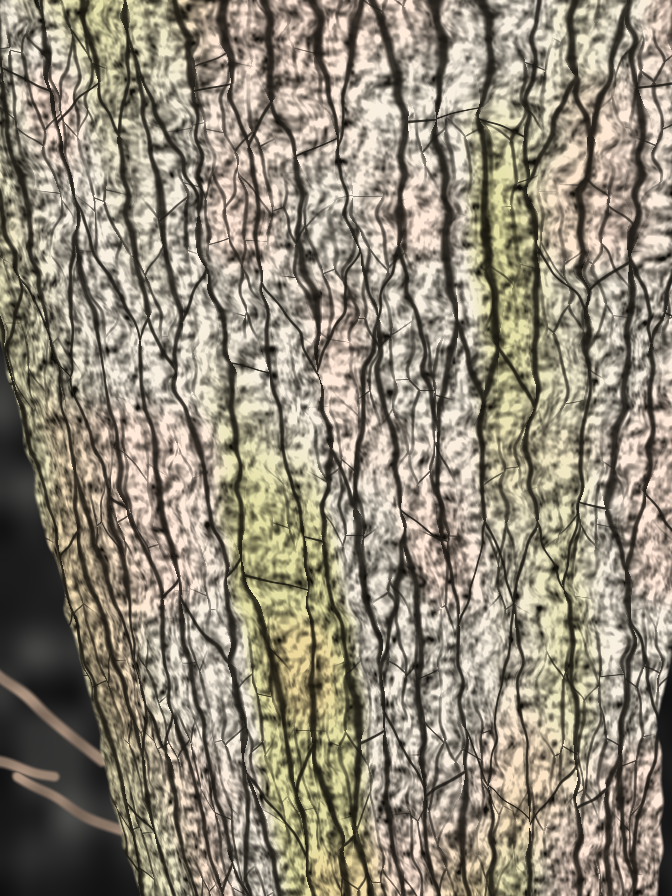
Reproduce this texture procedurally as a WebGL 1 fragment shader.

```glsl
precision highp float;
// Rough tree bark on a trunk that tapers toward a dark, blurred background.
// Stretched Voronoi borders form the fissures, layered value noise the grain,
// and a tone ramp with moss and rose tints gives the colour.

uniform vec2 u_resolution;

#define DARK vec3(0.12, 0.11, 0.09)
#define PALE vec3(0.87, 0.84, 0.785)
#define MOSS vec3(0.90, 0.92, 0.66)
#define ROSE vec3(1.04, 0.97, 0.96)
#define TWIG vec3(0.62, 0.53, 0.46)
#define PLATES vec2(21.0, 3.8)
#define FLAKES vec2(43.0, 13.0)
#define GRAIN vec2(88.0, 66.0)
#define BASE_TONE 0.84
#define GRAIN_CONTRAST 1.3
#define RELIEF 1.0

float hash(vec2 p) {
  return fract(sin(dot(p, vec2(127.1, 311.7))) * 43758.5453);
}

float noise(vec2 p) {
  vec2 i = floor(p), f = fract(p);
  f = f * f * (3.0 - 2.0 * f);
  return mix(mix(hash(i), hash(i + vec2(1.0, 0.0)), f.x),
             mix(hash(i + vec2(0.0, 1.0)), hash(i + 1.0), f.x), f.y);
}

float grain(vec2 p) {
  return 0.5 * noise(p) + 0.3 * noise(p * 2.1 + 7.3) + 0.2 * noise(p * 3.7 + 3.1);
}

// Distance to the nearest plate border; borders running across count as thinner.
float fissureDistance(vec2 p, vec2 scale) {
  vec2 q = p * scale, cell = floor(q), f = fract(q);
  vec2 near = vec2(4.0), next = vec2(5.0);
  for (int j = -1; j <= 1; j++) {
    for (int i = -1; i <= 1; i++) {
      vec2 o = vec2(float(i), float(j)), id = cell + o;
      vec2 r = o + 0.1 + 0.8 * vec2(hash(id), hash(id + 57.3)) - f;
      if (dot(r, r) < dot(near, near)) {
        next = near;
        near = r;
      } else if (dot(r, r) < dot(next, next)) {
        next = r;
      }
    }
  }
  vec2 gap = next - near;
  float span = max(length(gap), 0.001);
  vec2 normal = gap / span;
  float d = 0.5 * (dot(next, next) - dot(near, near)) / span;
  return d / length(normal * scale) / mix(0.3, 1.0, abs(normal.x));
}

// Trunk surface coordinates: columns fan out upward and crowd at the left rim.
vec2 barkCoords(vec2 p) {
  float left = 0.154 - 0.25 * p.y, right = 0.74 + 0.06 * p.y;
  float u = (p.x - left) / (right - left);
  vec2 b = vec2(0.75 * u - 0.06 * exp(-8.0 * max(u, 0.0)), p.y);
  b.x += 0.016 * (noise(b * 14.0) - 0.5) + 0.009 * (noise(b * vec2(40.0, 46.0)) - 0.5);
  return b + 2.0;
}

vec3 barkColor(vec2 p) {
  vec2 b = barkCoords(p);

  // Grain lit from the upper left
  vec2 g = b * GRAIN;
  float height = grain(g);
  float relief = height - grain(g + vec2(-0.35, 0.4));
  float broad = noise(b * vec2(7.0, 4.0)) + noise(b * vec2(24.0, 11.0)) - 1.0;
  float tone = BASE_TONE + GRAIN_CONTRAST * (height - 0.5) + RELIEF * relief + 0.2 * broad;

  // Deep fissures with soft shoulders, then fine cracks between flakes
  float d = fissureDistance(b, PLATES);
  float width = mix(0.0012, 0.0056, noise(b * vec2(18.0, 7.0)));
  tone -= 0.3 * exp(-d / 0.009);
  tone *= 1.0 - 0.88 * (1.0 - smoothstep(0.35 * width, 1.4 * width + 0.001, d));
  float fine = fissureDistance(b + 0.37, FLAKES);
  float fineStrength = 0.75 * smoothstep(0.3, 0.8, noise(b * vec2(30.0, 12.0) + 9.0));
  tone *= 1.0 - fineStrength * (1.0 - smoothstep(0.0005, 0.0035, fine));

  // Shaded rim, tone ramp and tints
  tone *= mix(0.78, 1.0, smoothstep(0.0, 0.07, p.x - 0.154 + 0.25 * p.y));
  vec3 color = mix(DARK, PALE, clamp(tone, -0.08, 1.14));
  float moss = smoothstep(0.5, 0.9, noise(b * vec2(13.0, 2.2) + 4.0));
  moss = max(moss, 0.6 * (1.0 - smoothstep(0.0, 0.12, p.x - 0.154 + 0.25 * p.y)));
  float rose = smoothstep(0.45, 0.85, noise(b * vec2(11.0, 8.0) + 21.0));
  color *= mix(vec3(1.0), ROSE, rose);
  return color * mix(vec3(1.0), MOSS, 0.8 * moss);
}

float segment(vec2 p, vec2 a, vec2 b) {
  vec2 ab = b - a;
  return length(p - a - ab * clamp(dot(p - a, ab) / dot(ab, ab), 0.0, 1.0));
}

// Dim, out of focus litter crossed by pale twigs
vec3 backgroundColor(vec2 p) {
  float blobs = noise(p * vec2(26.0, 22.0)) * noise(p * 11.0 + 5.0);
  vec3 color = mix(vec3(0.06, 0.06, 0.065), vec3(0.34, 0.34, 0.33), blobs);
  vec2 q = p + vec2(0.0, 0.012 * (noise(p * 20.0) - 0.5));
  float d = segment(q, vec2(-0.02, 0.265), vec2(0.115, 0.152));
  d = min(d, segment(q, vec2(-0.02, 0.148), vec2(0.06, 0.135)));
  d = min(d, segment(q, vec2(0.02, 0.13), vec2(0.15, 0.066)));
  float lit = 0.75 + 0.4 * noise(p * 45.0);
  return mix(color, TWIG * lit, 1.0 - smoothstep(0.003, 0.009, d));
}

void main() {
  vec2 p = gl_FragCoord.xy / u_resolution.y;
  float rough = 0.008 * (noise(vec2(p.y * 38.0, 2.0)) - 0.5);
  float leftRim = p.x - 0.154 + 0.25 * p.y + rough;
  float rightRim = 0.737 + 0.2 * max(p.y - 0.2, 0.0) - p.x + rough;
  float trunk = smoothstep(-0.002, 0.003, min(leftRim, rightRim));
  gl_FragColor = vec4(mix(backgroundColor(p), barkColor(p), trunk), 1.0);
}
```
